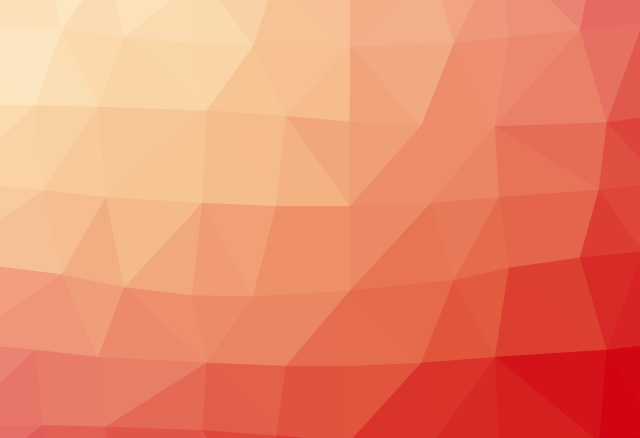
A Shadertoy shader for this background:

```glsl
// Low-poly backdrop: a sheet of flat triangles fading from cream to deep red.
// A grid bent by a few waves gives the corners, each cell is split along its
// shorter diagonal, and each facet takes one tone from a curved gradient.

const float PI      = 3.14159265;
const float ASPECT  = 1.46;                  // sheet width, height is 1
const vec2  ORIGIN  = vec2(0.0875, -0.0913); // corner (0,0), measured from top left
const vec2  SPACING = vec2(0.1787, 0.1825);
const float WEAVE   = 0.019;   // alternating shift of the columns
const float SWAY    = 0.0456;  // sideways wave
const float ARCH    = 0.038;   // bow of every row
const float SWELL   = 0.0285;  // opposed bow of alternate rows
const float TONE_VARIATION = 0.55;
const float PINK_TINT = 0.10;
const float WARM_TINT = 0.025;

const vec3 RAMP[8] = vec3[8](
    vec3(0.99, 0.91, 0.79), vec3(0.98, 0.83, 0.67),
    vec3(0.96, 0.72, 0.55), vec3(0.94, 0.60, 0.46),
    vec3(0.91, 0.48, 0.37), vec3(0.88, 0.33, 0.25),
    vec3(0.84, 0.13, 0.15), vec3(0.82, 0.00, 0.09));

float hash(vec2 p) {
    vec3 q = fract(vec3(p.xyx) * 0.1031);
    q += dot(q, q.yzx + 33.33);
    return fract((q.x + q.y) * q.z);
}

// Position of a grid corner; y runs downwards.
vec2 corner(vec2 id) {
    vec2 p = ORIGIN + id * SPACING;
    p.x += WEAVE * cos(PI * id.x) * cos(0.45 * id.x);
    p.x += SWAY * cos(1.35 * (id.x - 0.5)) * cos(2.09 * (id.y - 1.0) + 0.3);
    p.y += ARCH * (sin(PI * id.x / 7.0) - 0.6);
    p.y += SWELL * cos(0.6 * (id.x - 2.0)) * cos(0.5 * PI * id.y);
    return p;
}

// Signed distance to the line a-b, positive on one side.
float side(vec2 p, vec2 a, vec2 b) {
    vec2 e = normalize(b - a);
    return e.x * (p.y - a.y) - e.y * (p.x - a.x);
}

// Smooth coverage of a triangle, whichever way it winds.
float coverage(vec2 p, vec2 a, vec2 b, vec2 c, float pixel) {
    float s = sign(side(c, a, b));
    float d = min(s * side(p, a, b), min(s * side(p, b, c), s * side(p, c, a)));
    return clamp(0.5 + d / pixel, 0.0, 1.0);
}

// Flat colour of a facet, from its centre and a random seed.
vec3 facetColor(vec2 center, float seed) {
    vec2 uv = clamp(center / vec2(ASPECT, 1.0), 0.0, 1.0);
    vec2 rise = pow(uv, vec2(1.6, 1.5));
    float tone = 0.1 + 4.6 * rise.x + 4.5 * rise.y - 2.0 * rise.x * rise.y;
    tone = clamp(tone + TONE_VARIATION * (seed - 0.5), 0.0, 6.999);
    int k = int(tone);
    vec3 color = mix(RAMP[k], RAMP[k + 1], fract(tone));
    float skew = uv.x - uv.y;
    color.b += PINK_TINT * skew * skew - WARM_TINT;
    return color;
}

// Adds one triangle to the weighted colour sum.
void addFacet(inout vec4 sum, vec2 p, vec2 a, vec2 b, vec2 c, float seed, float pixel) {
    float w = coverage(p, a, b, c, pixel);
    if (w > 0.0) sum += w * vec4(facetColor((a + b + c) / 3.0, seed), 1.0);
}

void mainImage(out vec4 fragColor, in vec2 fragCoord) {
    vec2 uv = fragCoord / iResolution.xy;
    vec2 p = vec2(uv.x * ASPECT, 1.0 - uv.y);
    float pixel = 1.0 / iResolution.y;
    vec2 home = floor((p - ORIGIN) / SPACING);
    vec4 sum = vec4(0.0);

    // Bent cells can reach into their neighbours, so visit all nine.
    for (int j = -1; j <= 1; j++)
    for (int i = -1; i <= 1; i++) {
        vec2 id = home + vec2(i, j);
        vec2 a = corner(id);
        vec2 b = corner(id + vec2(1, 0));
        vec2 c = corner(id + vec2(0, 1));
        vec2 d = corner(id + vec2(1, 1));
        float seed1 = hash(id + 17.0);
        float seed2 = hash(id + 71.0);
        if (distance(a, d) < distance(b, c)) {
            addFacet(sum, p, a, b, d, seed1, pixel);
            addFacet(sum, p, a, d, c, seed2, pixel);
        } else {
            addFacet(sum, p, a, b, c, seed1, pixel);
            addFacet(sum, p, b, d, c, seed2, pixel);
        }
    }
    fragColor = vec4(sum.rgb / max(sum.a, 0.001), 1.0);
}
```
